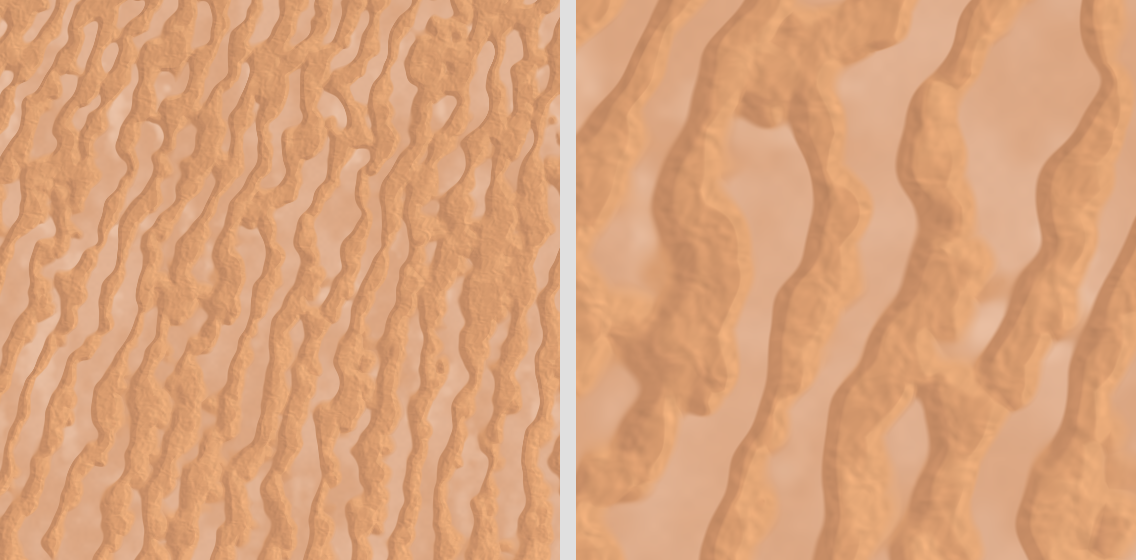
Left: the whole. Right: its middle third, enlarged.
This texture is drawn by a Shadertoy shader. Its source:

```glsl
// Aerial view of wind-blown sand: wavy orange dune ridges around pale, broken flats.

const float TAU = 6.28318;
const float STRIPES = 13.0;               // ridges across the canvas
const float LEAN_LEFT = 0.36;             // sideways drift of ridges per unit height
const float LEAN_RIGHT = 0.04;
const float LEAN_CURVE = 0.14;            // extra lean towards the top
const vec2 MEANDER = vec2(0.26, 0.48);    // sway in stripe widths: bottom, top
const vec2 BREAKUP = vec2(1.7, 2.8);      // splitting into islands: bottom, top
const vec2 COVER = vec2(0.04, 0.47);      // bias towards sand: bottom, top
const vec2 RAGGED = vec2(0.7, 1.2);       // uneven outlines: bottom, top
const float LOBES = 1.3;                  // scalloping of the lee edges
const float GRAIN_SCALE = 96.0;
const float GRAIN_DEPTH = 0.105;
const vec2 LIGHT = vec2(0.87, 0.49);      // direction towards the sun

const vec3 SAND = vec3(0.846, 0.606, 0.429);
const vec3 SAND_LIT = vec3(0.902, 0.660, 0.468);
const vec3 SAND_SHADE = vec3(0.775, 0.548, 0.394);
const vec3 FLAT_WARM = vec3(0.860, 0.650, 0.507);
const vec3 FLAT_PALE = vec3(0.885, 0.700, 0.577);
const vec3 FLAT_BRIGHT = vec3(0.935, 0.790, 0.690);

vec2 hash2(vec2 p) {
    vec3 q = fract(p.xyx * vec3(0.1031, 0.1030, 0.0973));
    q += dot(q, q.yzx + 33.33);
    return fract((q.xx + q.yz) * q.zy);
}

float valueNoise(vec2 p) {
    vec2 cell = floor(p), f = fract(p);
    f = f * f * (3.0 - 2.0 * f);
    float low = mix(hash2(cell).x, hash2(cell + vec2(1, 0)).x, f.x);
    float high = mix(hash2(cell + vec2(0, 1)).x, hash2(cell + vec2(1, 1)).x, f.x);
    return mix(low, high, f.y);
}

// Distance to the nearest scattered point
float cellular(vec2 p) {
    vec2 cell = floor(p), f = fract(p);
    float nearest = 4.0;
    for (int y = -1; y <= 1; y++)
    for (int x = -1; x <= 1; x++) {
        vec2 o = vec2(x, y);
        vec2 d = o + hash2(cell + o) - f;
        nearest = min(nearest, dot(d, d));
    }
    return sqrt(nearest);
}

// Layered sines, each turned and finer than the last
float layeredSines(vec2 p) {
    float sum = 0.0, amplitude = 0.5;
    for (int i = 0; i < 4; i++) {
        p = mat2(0.8, 0.6, -0.6, 0.8) * p * 1.7 + 2.3;
        sum += amplitude * sin(p.x + 1.3 * sin(p.y));
        amplitude *= 0.6;
    }
    return sum;
}

// Signed dune level: positive on sand ridges, negative on flats
float duneLevel(vec2 uv) {
    float y = clamp(uv.y, 0.0, 1.0);
    float across = uv.x - uv.y * mix(LEAN_LEFT, LEAN_RIGHT, uv.x) - LEAN_CURVE * uv.y * uv.y;
    float along = 7.0 * uv.y + 6.5 * uv.y * uv.y * uv.y;
    float phase = across * STRIPES + mix(MEANDER.x, MEANDER.y, y) * layeredSines(uv * 11.0);
    float crest = sin(TAU * phase);

    // One noise column per flat closes it at intervals; ridges stay whole
    float closing = valueNoise(vec2(phase + 40.25, along + 40.0)) - 0.5;
    float islands = mix(BREAKUP.x, BREAKUP.y, y) * closing * mix(1.0, 0.4, 0.5 + 0.5 * crest);
    float ragged = mix(RAGGED.x, RAGGED.y, y) * (valueNoise(uv * vec2(40.0, 32.0) + 9.0) - 0.5);
    float leeSide = 0.5 - 0.5 * cos(TAU * phase);
    float lobes = LOBES * leeSide * (0.45 - cellular(uv * vec2(31.0, 27.0) + 60.0));
    return 0.8 * crest + islands + ragged + lobes + mix(COVER.x, COVER.y, y);
}

float elevation(vec2 uv) {
    float level = duneLevel(uv);
    return smoothstep(-0.15, 0.85, level) + 0.16 * level;
}

// Crumbly surface of the ridges
float grain(vec2 uv) {
    vec2 p = uv * GRAIN_SCALE;
    p += 0.8 * valueNoise(p * 0.7);
    return 0.6 * cellular(p + 20.0) + 0.5 * valueNoise(p * 1.4) + 0.3 * valueNoise(p * 2.7);
}

void mainImage(out vec4 fragColor, in vec2 fragCoord) {
    vec2 uv = fragCoord / iResolution.y;
    float level = duneLevel(uv);

    // Slopes rising towards the sun are shaded and end crisply; lee edges fade out
    vec2 stepToSun = LIGHT * 0.0035;
    float slope = (elevation(uv + stepToSun) - elevation(uv - stepToSun)) / 0.36;
    float softness = mix(0.34, 0.14, smoothstep(-0.3, 0.4, slope));
    float sandMask = smoothstep(-softness, softness, level);

    // Ridges: sunlit and shaded sides, uneven patches, crumbs
    float patches = valueNoise(uv * 62.0 + 5.0) + valueNoise(uv * 24.0) - 1.0;
    float shade = clamp(slope + 0.55 * patches, -1.0, 1.0);
    vec3 sand = mix(SAND, SAND_LIT, smoothstep(-0.05, 0.55, -shade));
    sand = mix(sand, SAND_SHADE, smoothstep(0.08, 0.95, shade));
    float relief = grain(uv - LIGHT * 0.0021) - grain(uv + LIGHT * 0.0021);
    sand *= 1.0 + GRAIN_DEPTH * relief * smoothstep(-0.1, 0.5, level);
    sand *= mix(1.01, 0.985, uv.y);

    // Flats: soft mottling with scattered bleached streaks
    float mottle = 0.65 * valueNoise(uv * vec2(13.0, 8.0) + 3.0) + 0.35 * valueNoise(uv * 45.0);
    vec3 ground = mix(FLAT_WARM, FLAT_PALE, smoothstep(0.22, 0.78, mottle + 0.1 * uv.y));
    float streaks = valueNoise(uv * vec2(24.0, 15.0) + 71.0) + 0.3 * valueNoise(uv * 70.0);
    ground = mix(ground, FLAT_BRIGHT, smoothstep(0.75, 1.15, streaks) * mix(0.3, 0.8, uv.y));
    ground *= 1.0 + 0.016 * (valueNoise(uv * 150.0) - 0.5);

    fragColor = vec4(mix(ground, sand, sandMask), 1.0);
}
```
